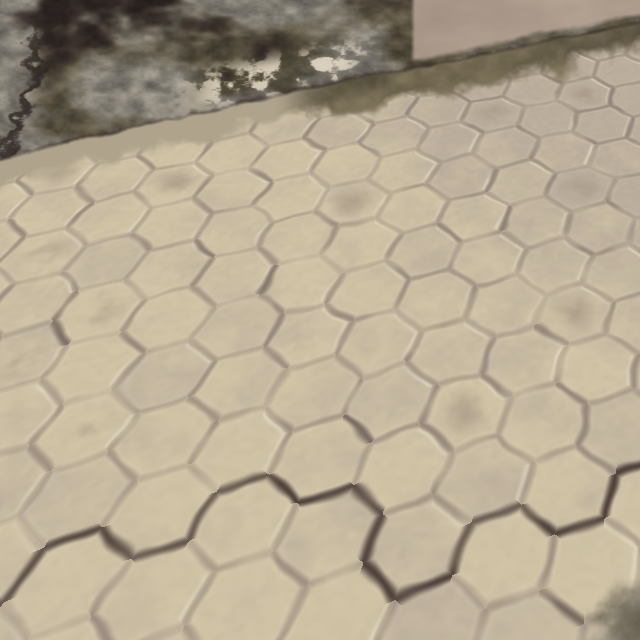
Reproduce this texture procedurally as a three.js fragment shader.

```glsl
// Worn hexagonal pavers seen in perspective, below a weathered stone curb.
// A projective map turns the canvas into a flat hexagon lattice; hashes vary
// each tile and joint, and layered noise adds stains, moss and peeling paint.
varying vec2 vUv;

const vec3 SAND = vec3(0.81, 0.76, 0.645);
const vec3 ROSE = vec3(0.735, 0.68, 0.61);
const vec3 STAIN = vec3(0.58, 0.52, 0.45);
const vec3 JOINT = vec3(0.56, 0.50, 0.46);
const vec3 SOIL = vec3(0.32, 0.26, 0.24);
const vec3 CHALK = vec3(0.90, 0.86, 0.78);
const vec3 STONE = vec3(0.52, 0.50, 0.46);
const vec3 MOSS = vec3(0.35, 0.32, 0.25);
const vec3 SHADOW = vec3(0.17, 0.14, 0.13);
const float ROW = 0.8660254;

float hash(vec2 p) {
  return fract(sin(dot(p, vec2(127.1, 311.7))) * 43758.5453);
}

float noise(vec2 p) {
  vec2 i = floor(p), f = fract(p);
  f = f * f * (3.0 - 2.0 * f);
  return mix(mix(hash(i), hash(i + vec2(1.0, 0.0)), f.x),
             mix(hash(i + vec2(0.0, 1.0)), hash(i + 1.0), f.x), f.y);
}

float fbm(vec2 p) {
  float sum = 0.0, amp = 0.53;
  for (int k = 0; k < 4; k++) {
    sum += amp * noise(p);
    p = p * 2.03 + 17.3;
    amp *= 0.5;
  }
  return sum;
}

// Canvas point to lattice indices, by solving the projection for them
vec2 toLattice(vec2 uv) {
  vec2 origin = vec2(0.788, 0.1315);
  vec2 a = vec2(0.1328, -0.0195) + 0.008 * uv;
  vec2 b = vec2(0.0241, 0.1402) - 0.0738 * uv;
  vec2 d = uv - origin;
  return vec2(d.x * b.y - d.y * b.x, a.x * d.y - a.y * d.x) / (a.x * b.y - a.y * b.x);
}

// Centre of the nearest hexagon, for unit spacing
vec2 hexCentre(vec2 p) {
  vec2 size = vec2(1.0, 2.0 * ROW);
  vec2 even = floor(p / size + 0.5) * size;
  vec2 odd = (floor(p / size) + 0.5) * size;
  return distance(p, even) < distance(p, odd) ? even : odd;
}

// 1 for tiles below the stepped line where the paving has opened up
float belowSeam(vec2 centre) {
  float j = floor(centre.y / ROW + 0.5);
  float i = floor(centre.x + 0.5 * j + 0.5);
  float shift = i < -1.5 ? 3.0 : 0.0;
  return step(j, floor((i + shift) * 0.5 + 0.01));
}

vec3 paving(vec2 uv) {
  vec2 ij = toLattice(uv);
  vec2 p = vec2(ij.x - 0.5 * ij.y, ROW * ij.y);
  p += 0.08 * (vec2(noise(p * 3.0), noise(p * 3.0 + 31.0)) - 0.5);
  vec2 centre = hexCentre(p), local = p - centre, side = vec2(0.0);
  float reach = -1.0;
  for (int k = 0; k < 6; k++) {
    float angle = float(k) * 1.0471976;
    vec2 dir = vec2(cos(angle), sin(angle));
    if (dot(local, dir) > reach) { reach = dot(local, dir); side = dir; }
  }
  float edge = 0.5 - reach;
  vec2 tileId = floor(centre * vec2(2.0, 1.0 / ROW) + 0.5);
  vec2 edgeId = floor((centre + 0.5 * side) * vec2(4.0, 2.0 / ROW) + 0.5);
  float tileRnd = hash(tileId + 3.0), edgeRnd = hash(edgeId + 9.0);

  // Tile face: own tint, blotches and an occasional dark centre
  float blotch = fbm(p * 1.9 + tileRnd * 20.0);
  float rosy = 0.5 * tileRnd * tileRnd + smoothstep(0.85, 1.3, uv.x * 0.65 + uv.y * 0.75);
  vec3 col = mix(SAND, ROSE, clamp(rosy + 1.2 * (blotch - 0.45), 0.0, 1.0));
  float spot = smoothstep(0.45, 0.0, length(local)) * step(0.9, hash(tileId + 41.0));
  col = mix(col, STAIN, spot * 0.45 * smoothstep(0.3, 0.7, blotch));
  col *= 0.985 + 0.03 * noise(p * 11.0);

  // Joint: nearly closed along one axis, dark and wide along the seam
  float closed = step(0.9, abs(dot(side, vec2(-0.5, ROW))));
  float open = abs(belowSeam(centre) - belowSeam(centre + side));
  open = max(open, 0.5 * step(0.95, edgeRnd)) * smoothstep(0.75, 0.35, uv.y);
  float broken = smoothstep(0.15, 0.65, noise(p * 2.3 + 50.0));
  float width = mix(0.085, 0.1, open) * (0.75 + 0.5 * noise(p * 5.0));
  float strength = mix(0.4, 0.9, edgeRnd) * mix(0.45, 1.0, broken);
  strength *= mix(1.0, mix(0.45, 0.85, uv.x), closed);
  strength = max(strength, open * mix(0.75, 1.0, broken));
  float lit = step(0.0, side.x) * step(0.5, hash(edgeId + 5.0)) * (1.0 - open);
  float rim = smoothstep(0.03, 0.065, edge) * smoothstep(0.125, 0.065, edge);
  col = mix(col, CHALK, rim * (0.1 + 0.65 * lit * (1.0 - closed) * noise(p * 3.0 + 8.0)));
  float joint = smoothstep(width, 0.0, edge) * strength;
  return mix(col, mix(JOINT, SOIL, open), joint);
}

vec3 curb(vec2 uv, float above) {
  float rough = fbm(uv * vec2(9.0, 15.0) + 4.0), grit = fbm(uv * vec2(42.0, 60.0));
  vec3 col = mix(MOSS, STONE, smoothstep(0.32, 0.58, rough));
  col *= 0.6 + 0.75 * grit;
  float corner = smoothstep(0.11, 0.02, 1.0 - uv.y + 0.17 * uv.x + 0.4 * (rough - 0.45));
  col = mix(col, SHADOW * (0.6 + grit), corner);
  float crack = abs(uv.x - 0.065 + 0.3 * (0.94 - uv.y) + 0.06 * (grit - 0.5));
  col = mix(col, SHADOW, 0.8 * smoothstep(0.016, 0.004, crack));
  float band = smoothstep(0.045, 0.01, abs(uv.y - 0.80 - 0.19 * uv.x));
  band *= smoothstep(0.25, 0.35, uv.x) * smoothstep(0.62, 0.52, uv.x);
  col = mix(col, CHALK, 0.85 * band * smoothstep(0.44, 0.6, grit));
  // Smooth slab to the right of the curb block
  vec3 slab = vec3(0.69, 0.62, 0.56) * (0.9 + 0.2 * rough);
  col = mix(col, slab, smoothstep(0.64, 0.65, uv.x) * smoothstep(0.008, 0.02, above));
  return mix(SHADOW * 1.3, col, smoothstep(0.0, 0.012, above + 0.008 * grit));
}

void main() {
  vec2 uv = vUv;
  float rough = fbm(uv * 24.0);
  float above = uv.y - (0.752 + 0.235 * uv.x - 0.025 * uv.x * uv.x) + 0.012 * (rough - 0.5);
  vec3 col = paving(uv);

  // Dirt strip at the foot of the curb, mossy to the right
  float mossy = smoothstep(0.42, 0.52, uv.x);
  vec3 dirt = mix(vec3(0.69, 0.64, 0.55), MOSS * (0.8 + 0.8 * rough), mossy);
  col = mix(col, dirt, smoothstep(-0.055, -0.03, above + 0.05 * (rough - 0.5)));
  col = mix(col, curb(uv, above), smoothstep(-0.004, 0.004, above));

  // Rubble in the lower right corner
  float rubble = smoothstep(0.11, 0.05, length(uv - vec2(1.02, 0.0)) + 0.06 * (rough - 0.5));
  col = mix(col, mix(MOSS, STONE * 1.25, rough), rubble);
  gl_FragColor = vec4(col, 1.0);
}
```
